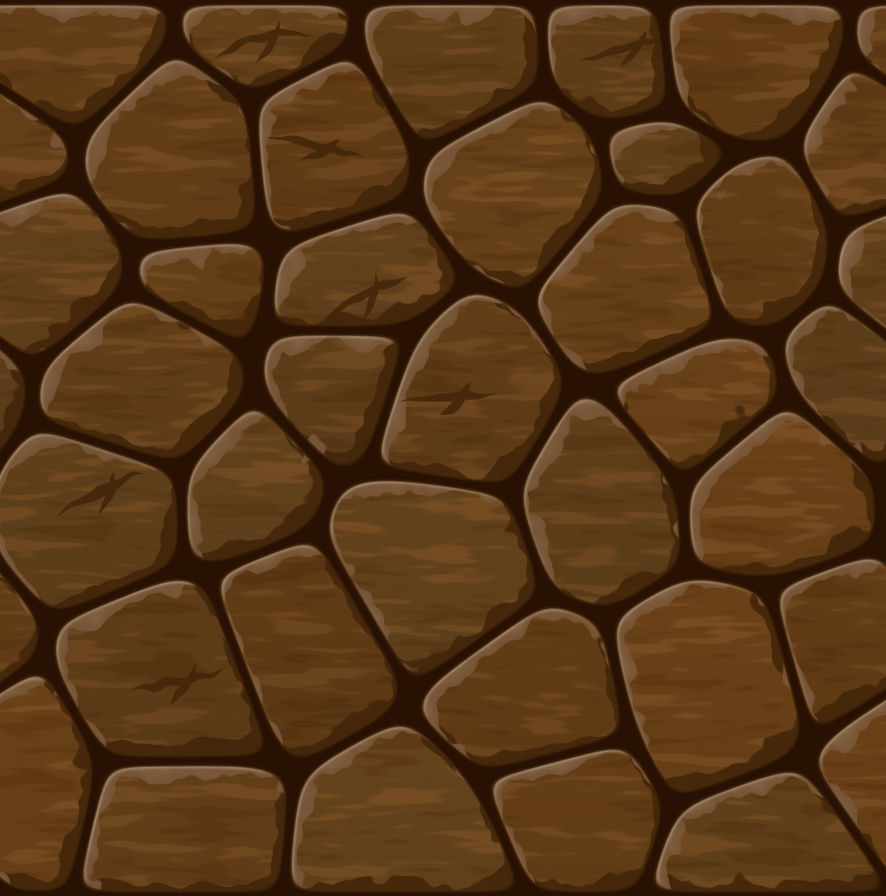
Give the GLSL for this texture, as a Shadertoy shader.

```glsl
// Irregular wall of rounded brown stones with ragged highlights, shadows and carved nicks.

const int COLS = 5;
const int ROWS = 7;

vec2 hash2(vec2 p) {
    vec3 q = fract(p.xyx * vec3(0.1031, 0.1030, 0.0973));
    q += dot(q, q.yzx + 33.33);
    return fract((q.xx + q.yz) * q.zy);
}

float corner(vec2 cell, vec2 offset) {
    return dot(hash2(cell + 57.0) * 2.0 - 1.0, offset);
}

// Gradient noise, roughly -0.6 to 0.6
float noise(vec2 p) {
    vec2 i = floor(p), f = fract(p);
    vec2 u = f * f * f * (f * (f * 6.0 - 15.0) + 10.0);
    vec2 x = vec2(1, 0), y = vec2(0, 1);
    return mix(mix(corner(i, f), corner(i + x, f - x), u.x),
               mix(corner(i + y, f - y), corner(i + 1.0, f - 1.0), u.x), u.y);
}

// Stone centre in xy, size weight in z; rows grow taller towards the bottom
vec3 stoneSite(int i) {
    vec2 cell = vec2(i % COLS, i / COLS);
    vec2 jitter = hash2(cell + 11.0) - 0.5;
    float row = (cell.y + 0.5 + 0.6 * jitter.y) / float(ROWS);
    float column = (cell.x + 0.25 + 0.5 * mod(cell.y, 2.0) + 0.65 * jitter.x) / float(COLS);
    return vec3(column, row * (1.25 - 0.25 * row), 0.008 * hash2(cell + 31.0).x);
}

// Offset from a stone centre, wrapping sideways
vec2 fromSite(vec2 p, vec3 site) {
    vec2 d = p - site.xy;
    d.x -= round(d.x);
    return d;
}

// Tapered, bent stroke; positive inside
float stroke(vec2 p, float halfLength, float thickness, float bend) {
    float t = p.x / halfLength;
    return thickness * (1.0 - t * t) - abs(p.y + bend * (t * t - 0.4));
}

vec2 rotate(vec2 p, float a) {
    return mat2(cos(a), -sin(a), sin(a), cos(a)) * p;
}

void mainImage(out vec4 fragColor, in vec2 fragCoord) {
    vec2 p = fragCoord / iResolution.y;

    // Owning stone of a weighted Voronoi diagram
    float nearest = 1e5;
    vec2 local = vec2(0);
    int id = 0;
    for (int i = 0; i < COLS * ROWS; i++) {
        vec3 site = stoneSite(i);
        vec2 d = fromSite(p, site);
        float power = dot(d, d) - site.z;
        if (power < nearest) {
            nearest = power;
            local = d;
            id = i;
        }
    }

    // Rounded edge distance: plain, shifted to the light, shifted away from it
    vec2 light = 0.014 * normalize(vec2(-0.7, 0.75));
    vec3 shift = vec3(0, 1, -1);
    float rounding = 0.011;
    vec3 sum = exp((light.y * -shift - p.y) / rounding)
             + exp((light.y * shift - 1.0 + p.y) / rounding);
    for (int i = 0; i < COLS * ROWS; i++) {
        if (i == id) continue;
        vec3 site = stoneSite(i);
        vec2 d = fromSite(p, site);
        vec2 across = local - d;
        float span = length(across);
        float edge = (dot(d, d) - site.z - nearest) / (2.0 * span);
        sum += exp((dot(across / span, light) * shift - edge) / rounding);
    }
    vec3 edges = -rounding * log(sum);
    float gap = 0.0058;

    // Stone body: individual tint with horizontal streaks
    vec2 seed = hash2(vec2(id, 5));
    vec2 q = p + seed * 7.0;
    float streak = noise(q * vec2(8, 48)) + 0.6 * noise(q * vec2(22, 130));
    vec3 body = mix(vec3(0.39, 0.235, 0.08), vec3(0.365, 0.245, 0.105), seed.x);
    body = mix(body, vec3(0.45, 0.29, 0.13), 0.85 * smoothstep(0.1, 0.3, streak));
    body = mix(body, vec3(0.33, 0.19, 0.06), 0.55 * smoothstep(0.15, 0.35, -streak));
    body *= 0.95 + 0.1 * seed.y + 0.25 * local.y;

    // Ragged shadow below right, ragged highlight above left
    float ragged = noise(q * vec2(24, 20)) + 0.45 * noise(q * vec2(52, 60));
    float shade = gap - 0.001 + 0.022 * ragged - edges.z;
    float shine = gap + 0.022 * noise(q * vec2(27, 23) + 9.0)
                + 0.010 * noise(q * vec2(65, 58)) - edges.y;
    vec3 shadow = vec3(0.26, 0.147, 0.036);
    vec3 color = mix(body, shadow, 0.92 * smoothstep(-0.001, 0.0012, shade));
    vec3 gloss = mix(vec3(0.47, 0.335, 0.215), vec3(0.52, 0.40, 0.29),
                     smoothstep(0.0, 0.02, shine));
    color = mix(color, gloss, 0.92 * smoothstep(-0.001, 0.0012, shine));

    // Carved nicks on some stones
    if (hash2(vec2(id, 23)).x > 0.68) {
        vec2 m = rotate(local, 0.15 + 0.8 * (seed.x - 0.5));
        m.y += 0.008 * noise(q * 40.0);
        float nick = max(stroke(m, 0.055, 0.005, 0.016 * (seed.y - 0.2)),
                         stroke(rotate(m - vec2(0.008, -0.005), 0.75), 0.026, 0.005, -0.004));
        color = mix(color, shadow, 0.9 * smoothstep(-0.0008, 0.001, nick));
    }

    // Pale rim on the lit edge
    float lit = smoothstep(0.003, 0.011, edges.x - edges.y);
    float rim = lit * (1.0 - smoothstep(0.001, 0.0045, edges.x - gap));
    color = mix(color, vec3(0.63, 0.53, 0.43), rim * (0.75 + 0.4 * ragged));

    // Dark joints, softening towards the stones
    vec3 joint = mix(vec3(0.155, 0.068, 0.01), vec3(0.245, 0.135, 0.03),
                     smoothstep(0.0025, 0.0058, edges.x));
    color = mix(joint, color, smoothstep(-0.001, 0.0014, edges.x - gap));
    fragColor = vec4(color, 1);
}
```
